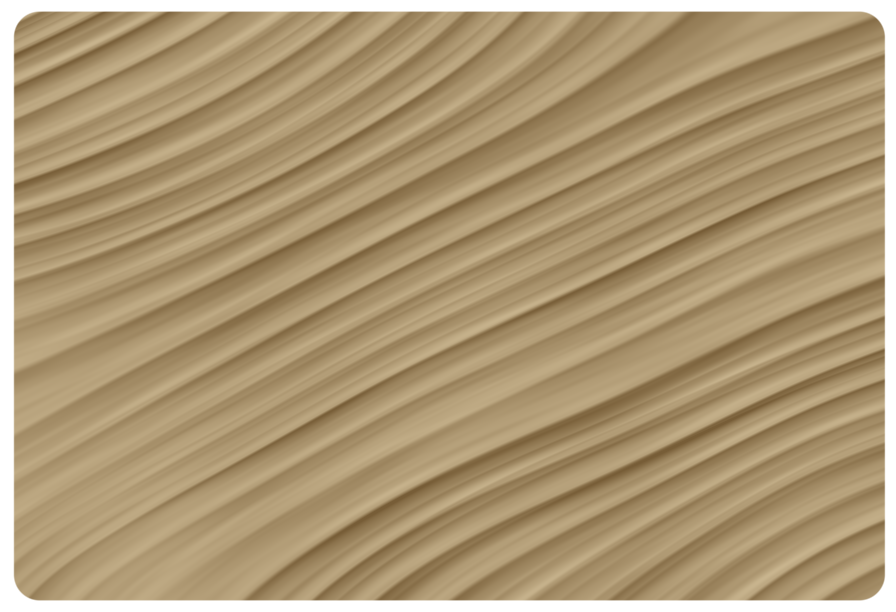
Reproduce this background procedurally as a WebGL 1 fragment shader.

```glsl
precision highp float;
// Wind-carved sand: sweeping layered ridges on a rounded panel over white.
uniform vec2 u_resolution;

const vec3 SHADE = vec3(0.50, 0.40, 0.25);
const vec3 SAND = vec3(0.77, 0.69, 0.54);

float hash(vec2 p) {
  vec3 q = fract(p.xyx * vec3(0.1031, 0.1030, 0.0973));
  q += dot(q, q.yzx + 33.33);
  return fract((q.x + q.y) * q.z);
}

float noise(vec2 p) {
  vec2 cell = floor(p);
  vec2 f = fract(p);
  f = f * f * (3.0 - 2.0 * f);
  float low = mix(hash(cell), hash(cell + vec2(1.0, 0.0)), f.x);
  float high = mix(hash(cell + vec2(0.0, 1.0)), hash(cell + 1.0), f.x);
  return mix(low, high, f.y);
}

float roundedBox(vec2 p, vec2 halfSize, float radius) {
  vec2 d = abs(p) - halfSize + radius;
  return length(max(d, 0.0)) + min(max(d.x, d.y), 0.0) - radius;
}

// Height whose level lines are the strata.
float strata(vec2 p) {
  float height = p.y - 0.54 * p.x + 0.05 * p.x * p.x;
  // Steeper flow along the bottom, most of all at the left.
  height += (0.065 + 0.03 * exp(-3.0 * p.x)) * exp(-p.y / 0.15);
  // Hollow curves in the upper left.
  float bend = 0.6 * p.x + 0.8 * p.y - 0.85;
  height -= 0.4 * bend * bend * smoothstep(0.2, 0.65, p.y - 0.5 * p.x);
  return height + 0.018 * noise(p * 3.0);
}

// Shadow under an overhanging edge, fading down the layer.
float overhang(float t, float falloff, float edge) {
  return pow(t, falloff) * (1.0 - smoothstep(1.0 - edge, 1.0, t));
}

// Thin lit lip just above the edge.
float litLip(float t) {
  return smoothstep(0.0, 0.12, t) * (1.0 - smoothstep(0.12, 0.4, t));
}

float sandTone(vec2 p) {
  float height = strata(p);
  float along = dot(p, vec2(0.86, 0.5));

  // Main ridges with uneven widths and depths.
  float phase = 17.0 * height + 0.8 * noise(vec2(height * 7.0, 3.5))
              + 0.5 * noise(vec2(along * 1.5, height * 5.0));
  float ridge = fract(phase);
  float depth = mix(0.5, 1.15, hash(vec2(floor(phase), 7.0)));
  depth *= mix(0.7, 1.15, noise(vec2(along * 2.5, phase * 0.6)));
  float relief = mix(0.4, 1.0, smoothstep(0.2, 0.7, length(p)));

  // Smaller folds between the main ridges.
  float foldPhase = phase * 2.3 + 0.7 * noise(vec2(along * 2.0, phase));
  float fold = fract(foldPhase);
  float foldDepth = hash(vec2(floor(foldPhase), 19.0));

  // Fine grain drawn out along the strata.
  float grain = noise(vec2(along * 5.0, height * 85.0)) - 0.5;
  grain += 0.6 * (noise(vec2(along * 9.0, height * 170.0)) - 0.5);

  float tone = 0.84 + 0.12 * relief * litLip(ridge);
  tone -= 0.95 * relief * depth * overhang(ridge, 1.8, 0.13);
  tone -= 0.42 * relief * foldDepth * overhang(fold, 1.6, 0.22);
  tone += 0.17 * grain + 0.12 * (noise(p * 4.0) - 0.5);
  return clamp(tone, -0.12, 1.08);
}

void main() {
  vec2 p = gl_FragCoord.xy / u_resolution.y;
  float aspect = u_resolution.x / u_resolution.y;
  vec3 sand = mix(SHADE, SAND, sandTone(p));

  // Rounded panel with a smooth border.
  vec2 center = vec2(0.5016 * aspect, 0.5);
  float border = roundedBox(p - center, vec2(0.486 * aspect, 0.481), 0.042);
  float softness = 1.0 / u_resolution.y;
  float outside = smoothstep(-softness, softness, border);
  gl_FragColor = vec4(mix(sand, vec3(1.0), outside), 1.0);
}
```
